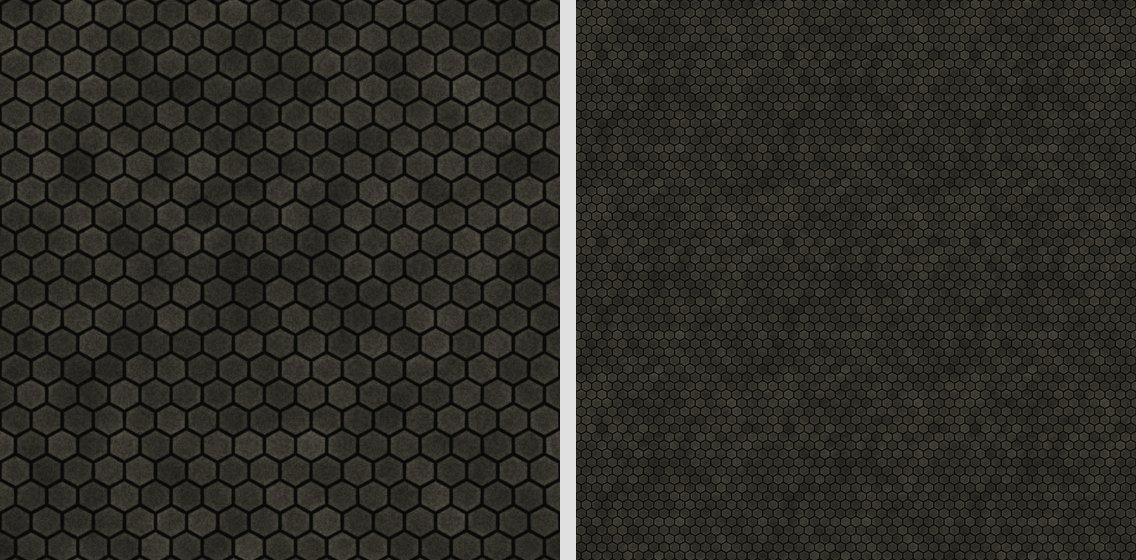
Left: one tile. Right: repeated 3 by 3.
This pattern is drawn by a WebGL 2 fragment shader. Its source:

```glsl
#version 300 es
precision highp float;
// Dark, worn hexagonal tiles with soft black grooves, 18 across and 22 rows down.
// Two interleaved lattices find the nearest tile; wrapped value noise
// adds clouds, edge wobble and fine grain, so the canvas repeats seamlessly.

uniform vec2 u_resolution;
out vec4 outColor;

const vec2 GRID = vec2(18.0, 22.0);      // tiles across, rows down (even)
const vec3 GROOVE_COLOR = vec3(0.037, 0.036, 0.029);
const vec3 TILE_COLOR = vec3(0.190, 0.182, 0.157);
const float GROOVE_INNER = 0.022;        // distances in tile widths
const float GROOVE_OUTER = 0.092;
const float EDGE_WOBBLE = 0.016;
const float RIM_WIDTH = 0.26;
const float RIM_LIGHT = 0.20;
const float TILE_VARIATION = 0.28;
const float CLOUD_STRENGTH = 0.42;
const float GRAIN_STRENGTH = 0.50;
const float CLOUD_CELLS = 14.0;          // noise cells across the canvas
const float WOBBLE_CELLS = 90.0;
const float GRAIN_CELLS = 400.0;
const float ROW_HEIGHT = 0.8660254;      // row spacing of a regular hexagon

// Integer hash of a lattice point, from 0 to 1.
float hash(vec2 cell, uint seed) {
    uvec2 c = uvec2(cell);
    uint h = c.x * 1597u + c.y * 51749u + seed * 7919u;
    h = h * 747796405u + 289133u;
    h = ((h >> ((h >> 28u) + 4u)) ^ h) * 277803u;
    h = (h ^ (h >> 15u)) * 739183u;
    h ^= h >> 16u;
    return float(h & 65535u) / 65535.0;
}

// Smooth value noise that wraps after a whole number of cells.
float wrappedNoise(vec2 uv, float cells, uint seed) {
    vec2 p = uv * cells;
    vec2 base = floor(p);
    vec2 f = p - base;
    f = f * f * (3.0 - 2.0 * f);
    vec2 lo = mod(base, cells);
    vec2 hi = mod(base + 1.0, cells);
    float bottom = mix(hash(lo, seed), hash(vec2(hi.x, lo.y), seed), f.x);
    float top = mix(hash(vec2(lo.x, hi.y), seed), hash(hi, seed), f.x);
    return mix(bottom, top, f.y);
}

// Distance from a point inside a unit-wide hexagon to its border.
float hexBorder(vec2 p) {
    p = abs(p);
    return 0.5 - max(p.x, dot(p, vec2(0.5, ROW_HEIGHT)));
}

// Border distance in x, wrapped tile index in yz.
vec3 hexTile(vec2 uv) {
    vec2 p = uv * GRID * vec2(1.0, ROW_HEIGHT);
    vec2 period = vec2(1.0, 2.0 * ROW_HEIGHT);
    vec2 evenOrigin = vec2(0.0, 0.5 * ROW_HEIGHT);
    vec2 oddOrigin = evenOrigin + 0.5 * period;
    vec2 evenCell = floor((p - evenOrigin) / period + 0.5);
    vec2 oddCell = floor((p - oddOrigin) / period + 0.5);
    vec2 evenOffset = p - evenOrigin - evenCell * period;
    vec2 oddOffset = p - oddOrigin - oddCell * period;
    bool isEven = dot(evenOffset, evenOffset) < dot(oddOffset, oddOffset);
    vec2 offset = isEven ? evenOffset : oddOffset;
    vec2 id = isEven ? evenCell * vec2(1.0, 2.0)
                     : oddCell * vec2(1.0, 2.0) + vec2(0.0, 1.0);
    return vec3(hexBorder(offset), mod(id, GRID));
}

void main() {
    vec2 uv = gl_FragCoord.xy / u_resolution;
    vec3 tile = hexTile(uv);

    // Slightly uneven groove edges, softened to at least a pixel.
    float border = tile.x + EDGE_WOBBLE * (wrappedNoise(uv, WOBBLE_CELLS, 1u) - 0.5);
    float soften = 0.5 * GRID.x / u_resolution.x;
    float center = 0.5 * (GROOVE_INNER + GROOVE_OUTER);
    float halfWidth = max(0.5 * (GROOVE_OUTER - GROOVE_INNER), soften);
    float face = smoothstep(center - halfWidth, center + halfWidth, border);

    // Broad patches of wear.
    float cloud = 0.65 * wrappedNoise(uv, CLOUD_CELLS, 2u)
                + 0.35 * wrappedNoise(uv, CLOUD_CELLS * 3.0, 3u);

    // Fine mineral grain.
    float grain = 0.7 * wrappedNoise(uv, GRAIN_CELLS, 4u)
                + 0.3 * wrappedNoise(uv, GRAIN_CELLS * 0.5, 5u);

    // Tile tone, with a pale rim that is stronger in worn patches.
    float rim = 1.0 - smoothstep(GROOVE_OUTER, RIM_WIDTH, border);
    float tone = 1.0 + TILE_VARIATION * (hash(tile.yz, 6u) - 0.5);
    tone *= 1.0 + CLOUD_STRENGTH * (cloud - 0.5);
    tone += RIM_LIGHT * rim * (0.4 + cloud);
    tone *= 1.0 + GRAIN_STRENGTH * (grain - 0.5);

    vec3 groove = GROOVE_COLOR * (0.8 + 0.4 * grain);
    outColor = vec4(mix(groove, TILE_COLOR * tone, face), 1.0);
}
```
